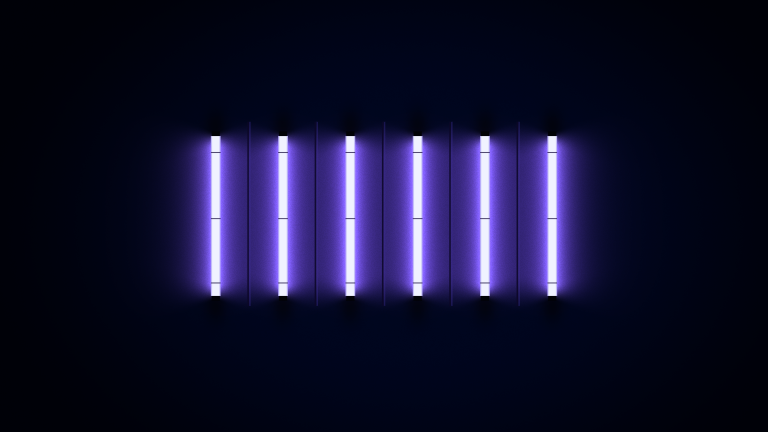
Reproduce this background procedurally as a Shadertoy shader.

```glsl
// Six upright neon tubes glowing violet on a dark navy wall.
// Each tube is a box distance with an exponential glow that fans out at its ends;
// thin grooves split the wall between tubes, and a vignette darkens the rim.

const float TUBE_COUNT = 6.0;
const float SPACING = 0.1558;
const vec2 TUBE_HALF = vec2(0.0113, 0.185);
const vec2 CAP_HALF = vec2(0.0095, 0.0055);
const vec2 GROOVE_HALF = vec2(0.0018, 0.213);

const vec3 NAVY = vec3(0.0, 0.022, 0.118);
const vec3 RIM = vec3(0.0, 0.003, 0.030);
const vec3 VIOLET = vec3(0.55, 0.33, 0.95);
const vec3 HALO = vec3(0.30, 0.36, 0.50);
const vec3 TUBE_CORE = vec3(0.94, 0.95, 1.0);
const vec3 TUBE_EDGE = vec3(0.70, 0.66, 0.96);
const vec3 CAP_COLOR = vec3(0.004, 0.006, 0.025);
const vec3 GROOVE_DARK = vec3(0.045, 0.025, 0.15);
const vec3 GROOVE_LIGHT = vec3(0.23, 0.17, 0.58);

float hash(vec2 p) {
    vec3 q = fract(vec3(p.xyx) * 0.1031);
    q += dot(q, q.yzx + 33.33);
    return fract((q.x + q.y) * q.z);
}

float boxDistance(vec2 p, vec2 halfSize) {
    vec2 d = abs(p) - halfSize;
    return length(max(d, 0.0)) + min(max(d.x, d.y), 0.0);
}

// Coverage of a shape, softened across about one pixel.
float cover(float dist, float pixel) {
    return clamp(0.5 - dist / pixel, 0.0, 1.0);
}

// Light on the wall: x is the wide glow, y the tight halo.
vec2 tubeGlow(vec2 p) {
    float d = abs(p.x);
    float past = abs(p.y) - TUBE_HALF.y;
    float ends = 1.0 - smoothstep(-0.025 - 0.4 * d, 0.008 + 0.45 * d, past);
    return ends * vec2(exp(-d / 0.045), exp(-d / 0.012));
}

// Dark plume on the wall beyond the tube ends.
float endShadow(vec2 p) {
    vec2 q = vec2(p.x / 0.024, (abs(p.y) - TUBE_HALF.y - 0.02) / 0.04);
    return exp(-dot(q, q));
}

// Thin joint across a tube at the given height.
float ringMask(float y, float height, float pixel) {
    return cover(abs(y - height) - 0.0012, pixel);
}

vec3 drawTube(vec3 color, vec2 p, float pixel) {
    vec2 capPoint = vec2(p.x, abs(p.y) - TUBE_HALF.y - CAP_HALF.y);
    color = mix(color, CAP_COLOR, cover(boxDistance(capPoint, CAP_HALF), pixel));
    float edge = smoothstep(0.6, 1.0, abs(p.x) / TUBE_HALF.x);
    vec3 tube = mix(TUBE_CORE, TUBE_EDGE, edge);
    float rings = ringMask(p.y, 0.147, pixel)
                + ringMask(p.y, -0.006, pixel)
                + ringMask(p.y, -0.155, pixel);
    tube = mix(tube, vec3(0.17, 0.13, 0.32), 0.8 * min(rings, 1.0));
    return mix(color, tube, cover(boxDistance(p, TUBE_HALF), pixel));
}

vec3 drawGroove(vec3 color, vec2 p, float pixel) {
    float lit = cover(boxDistance(p - vec2(0.0042, 0.0), GROOVE_HALF), pixel);
    color = mix(color, GROOVE_LIGHT, 0.38 * lit);
    float dark = cover(boxDistance(p, GROOVE_HALF), pixel);
    return mix(color, GROOVE_DARK, 0.85 * dark);
}

void mainImage(out vec4 fragColor, in vec2 fragCoord) {
    float pixel = 1.0 / iResolution.y;
    vec2 p = (fragCoord - 0.5 * iResolution.xy) * pixel;

    // Wall with a wide vignette
    float radius = length(p * vec2(1.0, 1.35) - vec2(0.06, -0.03));
    vec3 color = mix(NAVY, RIM, smoothstep(0.35, 1.05, radius));

    // Sum the light and shadow of all tubes
    vec2 glow = vec2(0.0);
    float shadow = 0.0;
    for (float i = 0.0; i < TUBE_COUNT; i++) {
        vec2 q = p - vec2((i - 0.5 * (TUBE_COUNT - 1.0)) * SPACING, 0.0);
        glow += tubeGlow(q);
        shadow += endShadow(q);
    }
    color *= 1.0 - 0.6 * min(shadow, 1.0);
    color += VIOLET * glow.x + HALO * glow.y;

    // Fine grain of the wall
    color *= 0.97 + 0.06 * hash(floor(p * 432.0) + 500.0);

    // Nearest groove, then nearest tube
    float grooveIndex = clamp(round(p.x / SPACING), -2.0, 2.0);
    color = drawGroove(color, p - vec2(grooveIndex * SPACING - 0.003, 0.005), pixel);
    float tubeIndex = clamp(floor(p.x / SPACING), -3.0, 2.0) + 0.5;
    color = drawTube(color, p - vec2(tubeIndex * SPACING, 0.0), pixel);

    fragColor = vec4(clamp(color, 0.0, 1.0), 1.0);
}
```
